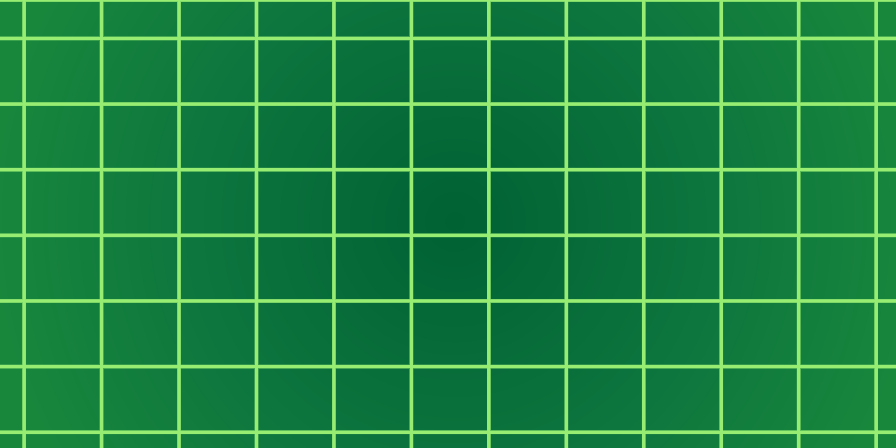
Give the GLSL for this pattern, as a WebGL 2 fragment shader.

```glsl
#version 300 es
precision highp float;

uniform vec2 u_resolution;
out vec4 fragColor;

// Soft coverage of a band with the given half width
float band(float dist, float halfWidth, float pixel) {
    return clamp((halfWidth - dist) / pixel + 0.5, 0.0, 1.0);
}

// Distance to the nearest line of an evenly spaced set
float lineDistance(float x, float offset, float spacing) {
    return abs(fract((x - offset) / spacing + 0.5) - 0.5) * spacing;
}

void main() {
    vec2 p = gl_FragCoord.xy / u_resolution.y;
    float pixel = 1.0 / u_resolution.y;

    // Radial backdrop: dark centre, teal middle, brighter rim
    vec3 darkGreen = vec3(0.0, 0.38, 0.20);
    vec3 midGreen = vec3(0.05, 0.46, 0.243);
    vec3 rimGreen = vec3(0.095, 0.53, 0.235);
    float radius = distance(p, vec2(1.016, 0.505));
    vec3 color = mix(darkGreen, midGreen, clamp(radius / 0.573, 0.0, 1.0));
    color = mix(color, rimGreen, clamp((radius - 0.573) / 0.469, 0.0, 1.0));

    // Grid of wide cells, plus a rule along the top edge
    float halfWidth = 0.0041;
    float columns = band(lineDistance(p.x, 0.0538, 0.1729), halfWidth, pixel);
    float rows = band(lineDistance(p.y, 0.0352, 0.1465), halfWidth, pixel);
    float topRule = band(abs(p.y - 1.0), halfWidth, pixel);
    float grid = max(max(columns, rows), topRule);
    vec3 limeLine = vec3(0.59, 0.93, 0.445);

    fragColor = vec4(mix(color, limeLine, grid), 1.0);
}
```
